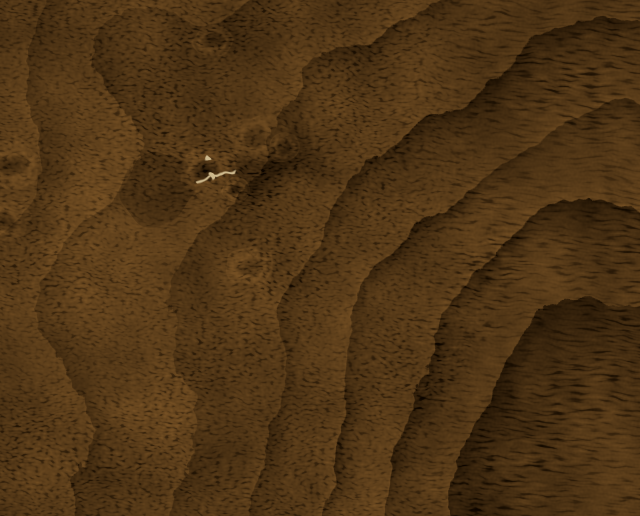
A Shadertoy shader for this texture:

```glsl
const vec3 DARK_WOOD = vec3(0.125, 0.073, 0.014);
const vec3 PALE_WOOD = vec3(0.43, 0.292, 0.128);
const vec3 CRACK_FILL = vec3(0.80, 0.72, 0.55);

// Knots: centre, radius, darkness of the core
const int KNOT_COUNT = 8;
const vec4 KNOTS[KNOT_COUNT] = vec4[](
    vec4(0.413, 0.922, 0.036, 0.40), vec4(0.502, 0.733, 0.050, 0.35),
    vec4(0.550, 0.715, 0.030, 0.35), vec4(0.402, 0.668, 0.052, 0.75),
    vec4(0.458, 0.631, 0.026, 0.65), vec4(0.485, 0.482, 0.042, 0.40),
    vec4(0.020, 0.680, 0.052, 0.55), vec4(0.008, 0.570, 0.045, 0.55));

vec2 hashGradient(vec2 cell) {
    vec3 h = fract(cell.xyx * vec3(0.1031, 0.1030, 0.0973));
    h += dot(h, h.yzx + 33.33);
    return 2.0 * fract((h.xx + h.yz) * h.zy) - 1.0;
}

float gradientNoise(vec2 p) {
    vec2 i = floor(p), f = p - i;
    vec2 u = f * f * f * (f * (f * 6.0 - 15.0) + 10.0);
    vec2 e = vec2(0.0, 1.0);
    float low = mix(dot(hashGradient(i), f), dot(hashGradient(i + e.yx), f - e.yx), u.x);
    float high = mix(dot(hashGradient(i + e), f - e), dot(hashGradient(i + 1.0), f - 1.0), u.x);
    return mix(low, high, u.y);
}

float blob(vec2 p, vec2 centre, vec2 size) {
    vec2 d = (p - centre) / size;
    return exp(-dot(d, d));
}

float segmentDistance(vec2 p, vec2 a, vec2 b) {
    vec2 ab = b - a;
    return length(p - a - ab * clamp(dot(p - a, ab) / dot(ab, ab), 0.0, 1.0));
}

// Growth layers: nested arcs about the lower right corner
float growthField(vec2 p, vec2 focus) {
    float r = length((p - focus) * vec2(1.0, 0.8));
    float g = 9.0 * r - 1.5 * r * r - 2.0;
    g -= 0.8 * blob(p, vec2(0.10, 0.45), vec2(0.2));
    g -= 1.0 * blob(p, vec2(0.20, 0.95), vec2(0.2));
    g += 0.5 * blob(p, vec2(0.0, 0.62), vec2(0.11));
    g += 0.55 * gradientNoise(p * 3.1 + 4.0) + 0.22 * gradientNoise(p * 9.0);
    g += 0.07 * gradientNoise(p * 27.0) + 0.04 * gradientNoise(p * 70.0);
    return g < 1.0 ? 1.0 - 0.28 * (1.0 - g) : g;
}

// Across a layer: pale rim, slow fall, dark edge
float layerTone(float f, float depth) {
    return 0.05 * exp(-f * 20.0) + depth * (0.42 - 0.5 * f - 0.75 * pow(f, 6.0));
}

float bandTone(float growth, float depth) {
    float f = fract(growth);
    float w = min(1.5 * fwidth(growth), 0.3);
    return mix(layerTone(f, depth), layerTone(0.0, depth), smoothstep(1.0 - w, 1.0, f));
}

// Short mesh-like flecks on the left, long fibres on the right
float fleckTone(vec2 p, float longShare) {
    vec2 q = p + 0.016 * vec2(gradientNoise(p * 9.0), gradientNoise(p * 9.0 + 31.0));
    q += 0.004 * vec2(gradientNoise(p * 45.0), gradientNoise(p * 45.0 + 17.0));
    q.y += 0.08 * p.x;
    float shortGrain = gradientNoise(q * vec2(95.0, 190.0));
    float longGrain = gradientNoise(q * vec2(30.0, 170.0) + 7.0);
    float n = mix(shortGrain, longGrain, longShare) / mix(1.0, 0.75, 4.0 * longShare * (1.0 - longShare));
    return 0.34 * n - 0.26 * smoothstep(0.05, 0.45, -n) + 0.02;
}

float knotTone(vec2 p, vec4 knot) {
    vec2 d = (p - knot.xy) / knot.z;
    float r = length(d * vec2(0.9, 1.1)) + 0.35 * gradientNoise(p * 30.0);
    float mask = 1.0 - smoothstep(0.92, 1.04, r);
    float rings = 0.09 * sin(r * 13.0 + 3.0 * gradientNoise(p * 55.0));
    float core = knot.w * exp(-8.0 * r * r);
    float halo = 0.17 * blob(d, vec2(1.2, -0.2), vec2(1.1, 0.9));
    return mask * (0.20 + rings) - core - halo;
}

float crackMask(vec2 p, float pixel) {
    vec2 q = p + 0.010 * gradientNoise(p * 70.0);
    float d = segmentDistance(q, vec2(0.379, 0.644), vec2(0.413, 0.660)) - 0.002;
    d = min(d, segmentDistance(q, vec2(0.405, 0.659), vec2(0.456, 0.668)) - 0.0025);
    d = min(d, length(q - vec2(0.411, 0.660)) - 0.008);
    d = min(d, length(q - vec2(0.404, 0.694)) - 0.006);
    return 1.0 - smoothstep(-pixel, pixel, d);
}

void mainImage(out vec4 fragColor, in vec2 fragCoord) {
    vec2 p = fragCoord / iResolution.y;
    float pixel = 1.0 / iResolution.y;
    float rightSide = smoothstep(0.6, 1.1, p.x);

    // Broad light and layered growth
    float tone = 0.57 + 0.25 * gradientNoise(p * 3.7 + 12.0) + 0.22 * gradientNoise(p * 8.0 + 3.0);
    tone += 0.20 * blob(p, vec2(0.25, 0.45), vec2(0.22, 0.38));
    tone -= 0.07 * rightSide;
    float depth = mix(0.24, 0.46, smoothstep(0.35, 0.85, p.x)) * (1.0 + gradientNoise(p * 4.5 + 40.0));
    tone += bandTone(growthField(p, vec2(1.243, 0.0)), depth);

    // Fibres and fine mottling
    float roughness = 0.95 + 1.0 * gradientNoise(p * 5.0 + 20.0);
    tone += roughness * fleckTone(p, rightSide);
    tone += 0.14 * gradientNoise(p * 22.0) + 0.10 * gradientNoise(p * 180.0);

    // Dark patch, smear and knots
    vec2 patchOffset = (p - vec2(0.304, 0.636)) / vec2(0.064, 0.070);
    float patchEdge = length(patchOffset) + 0.5 * gradientNoise(p * 17.0);
    tone -= 0.20 * (1.0 - smoothstep(0.96, 1.02, patchEdge));
    tone -= 0.24 * blob(p, vec2(0.57, 0.655 + 0.02 * sin(p.x * 14.0)), vec2(0.13, 0.022));
    for (int i = 0; i < KNOT_COUNT; i++) tone += knotTone(p, KNOTS[i]);

    vec3 wood = mix(DARK_WOOD, PALE_WOOD, clamp(tone, -0.25, 1.1));
    fragColor = vec4(mix(wood, CRACK_FILL, crackMask(p, pixel)), 1.0);
}
```
